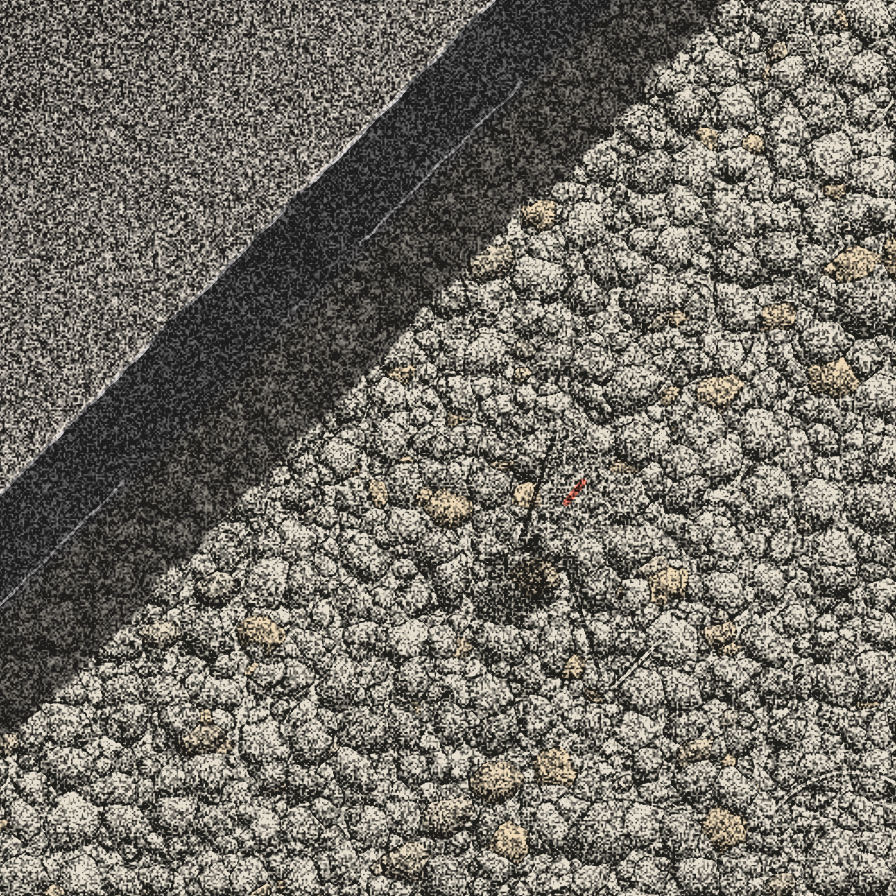
Write a Shadertoy shader that draws this texture.

```glsl
// Sunlit gravel beside a diagonal kerb and its shadow, with a veined wing among the stones.
float hash(vec2 p) {
    vec3 q = fract(p.xyx * 0.1031);
    q += dot(q, q.yzx + 33.33);
    return fract((q.x + q.y) * q.z);
}

float noise(vec2 p) {
    vec2 i = floor(p), f = fract(p);
    f = f * f * (3.0 - 2.0 * f);
    return mix(mix(hash(i), hash(i + vec2(1, 0)), f.x),
               mix(hash(i + vec2(0, 1)), hash(i + vec2(1, 1)), f.x), f.y);
}

float segment(vec2 p, vec2 a, vec2 b) {
    vec2 ab = b - a;
    return length(p - a - ab * clamp(dot(p - a, ab) / dot(ab, ab), 0.0, 1.0));
}

float stroke(float dist, float width) {
    return 1.0 - smoothstep(width, width + 1.5 / iResolution.y, dist);
}

// Faceted pebble: height above the ground, negative outside
float pebble(vec2 q, float radius, float seed) {
    float a = 6.2832 * seed;
    q = mat2(cos(a), sin(a), -sin(a), cos(a)) * q;
    q.y *= 1.0 + 0.5 * fract(seed * 7.3);
    float facet = max(abs(q.x), abs(q.x) * 0.5 + abs(q.y) * 0.866);
    float r = mix(length(q), facet, 0.5) / radius;
    return radius * (1.0 - r * r * r) * (0.6 + 0.4 * fract(seed * 13.7));
}

// Lays a stone on the pile: x top height, y its seed, z height beneath
void lay(inout vec3 pile, float h, float seed) {
    pile = h > pile.x ? vec3(h, seed, pile.x) : vec3(pile.xy, max(pile.z, h));
}

void scatter(inout vec3 pile, vec2 p, float count) {
    p *= count;
    for (int k = 0; k < 9; k++) {
        vec2 cell = floor(p) + vec2(k % 3, k / 3) - 1.0;
        float seed = hash(cell + count);
        vec2 jitter = vec2(hash(cell + 31.7), hash(cell + 73.1)) - 0.5;
        float radius = mix(0.4, 0.64, hash(cell + 11.3));
        lay(pile, pebble(p - cell - 0.5 - 0.6 * jitter, radius, seed) / count, seed);
    }
}

// Large stones: centre, radius, seed (high seeds are warm)
const vec4 boulders[12] = vec4[12](
    vec4(0.97, 0.66, 0.045, 0.02), vec4(0.705, 0.57, 0.042, 0.4), vec4(0.93, 0.035, 0.046, 0.8),
    vec4(0.67, 0.07, 0.042, 0.55), vec4(0.78, 0.525, 0.033, 0.3), vec4(0.852, 0.515, 0.036, 0.1),
    vec4(0.803, 0.56, 0.032, 0.95), vec4(0.97, 0.765, 0.036, 0.52), vec4(0.60, 0.69, 0.03, 0.7),
    vec4(0.935, 0.58, 0.032, 0.97), vec4(0.773, 0.16, 0.026, 0.94), vec4(0.57, 0.06, 0.027, 0.99));

vec3 gravel(vec2 p) {
    p += 0.008 * (vec2(noise(p * 50.0), noise(p * 50.0 + 40.0)) - 0.5);
    vec3 pile = vec3(0.003 * noise(p * 130.0), 0.5, -0.01);
    scatter(pile, p + 0.37, 36.0);
    scatter(pile, p, 19.0);
    for (int i = 0; i < 12; i++)
        lay(pile, pebble(p - boulders[i].xy, boulders[i].z, boulders[i].w), boulders[i].w);
    return pile;
}

// Convex wing outline, negative inside
float wingDistance(vec2 p) {
    vec2 corner[4] = vec2[4](vec2(0.612, 0.525), vec2(0.72, 0.468), vec2(0.675, 0.40), vec2(0.583, 0.39));
    float d = -1.0;
    for (int i = 0; i < 4; i++) {
        vec2 e = normalize(corner[(i + 1) % 4] - corner[i]);
        d = max(d, dot(p - corner[i], vec2(-e.y, e.x)));
    }
    return d;
}

void mainImage(out vec4 fragColor, in vec2 fragCoord) {
    vec2 p = fragCoord / iResolution.xy;
    float wobble = noise(p * 45.0) - 0.5, across = p.y - p.x + 0.006 * wobble;
    float grain = 1.4 * (noise(p * 500.0) - 0.5);
    // Stones lit from above, with dark seams and short cast shadows
    vec3 stone = gravel(p);
    float e = 0.002;
    vec2 slope = (vec2(gravel(p + vec2(e, 0)).x, gravel(p + vec2(0, e)).x) - stone.x) / e;
    vec3 light = normalize(vec3(0.25, 0.7, 0.66));
    float diffuse = max(dot(normalize(vec3(-slope, 1.0)), light), 0.0);
    float blocker = gravel(p + light.xy * 0.012).x - stone.x - 0.008;
    float lum = 0.29 + 0.5 * diffuse + 0.22 * (fract(stone.y * 5.7) - 0.5);
    lum *= 1.0 - 0.45 * smoothstep(-0.001, 0.003, blocker);
    lum *= 0.4 + 0.6 * smoothstep(0.0, 0.005, stone.x - stone.z);
    vec3 tint = mix(vec3(1.0, 0.972, 0.9), vec3(1.04, 0.95, 0.8), smoothstep(0.91, 0.96, stone.y));
    float amp = 0.88;
    // Wing, body and twigs
    float edge = wingDistance(p) + 0.012 * wobble;
    float veins = smoothstep(0.04, 0.15, abs(noise(p * vec2(120.0, 95.0)) - 0.5));
    lum = mix(lum, mix(0.75, 0.36, veins), 0.85 * stroke(edge, 0.0));
    float body = length((p - vec2(0.588, 0.352)) / vec2(0.04, 0.042)) + 1.1 * wobble;
    lum = mix(lum, 0.1 + 0.2 * diffuse, 1.0 - smoothstep(0.8, 1.1, body));
    float twig = min(segment(p, vec2(0.634, 0.362), vec2(0.67, 0.245)),
                     segment(p, vec2(0.618, 0.512), vec2(0.58, 0.395)));
    lum = mix(lum, 0.1, stroke(twig, 0.0015));
    float straw = min(segment(p, vec2(0.684, 0.232), vec2(0.742, 0.29)),
                      abs(length(p - vec2(0.95, 0.03)) - 0.108) + step(p.x, 0.866) + step(p.y, 0.08));
    lum = mix(lum * (1.0 - 0.6 * stroke(straw, 0.004)), 0.75, stroke(straw, 0.001));
    tint = mix(tint, vec3(1.2, 0.65, 0.55), stroke(segment(p, vec2(0.632, 0.439), vec2(0.651, 0.462)), 0.003));
    // Kerb shadow, dark side face, chipped lower line
    float shade = smoothstep(0.16, 0.174, across + 0.026 * (noise(p * 26.0) - 0.5) - 0.02 * p.x);
    lum = mix(lum, 0.1 + 0.28 * lum, shade);
    amp = mix(amp, 0.42, shade);
    float face = smoothstep(0.29, 0.335, across);
    lum = mix(lum, 0.15 + 0.06 * noise(p * 18.0), face);
    tint = mix(tint, mix(vec3(1.0, 0.97, 0.91), vec3(0.98, 0.97, 0.98), face), shade);
    lum = mix(lum, 0.5, smoothstep(0.35, 0.6, noise(p * 16.0 + 9.0)) * stroke(abs(across - 0.325), 0.0012));
    // Speckled top of the kerb and its pale rim
    float slab = smoothstep(0.449, 0.452, across);
    lum = mix(lum, 0.45 - 0.08 * smoothstep(0.5, 1.0, across), slab);
    amp = mix(amp, 0.75, slab);
    tint = mix(tint, vec3(1.0, 0.965, 0.91), slab);
    lum = mix(lum, 0.8, (0.6 + wobble) * stroke(abs(across - 0.45), 0.003));
    lum = clamp(lum + grain * amp, 0.115, 0.9);
    fragColor = vec4(clamp(lum * tint, 0.0, 1.0), 1.0);
}
```
